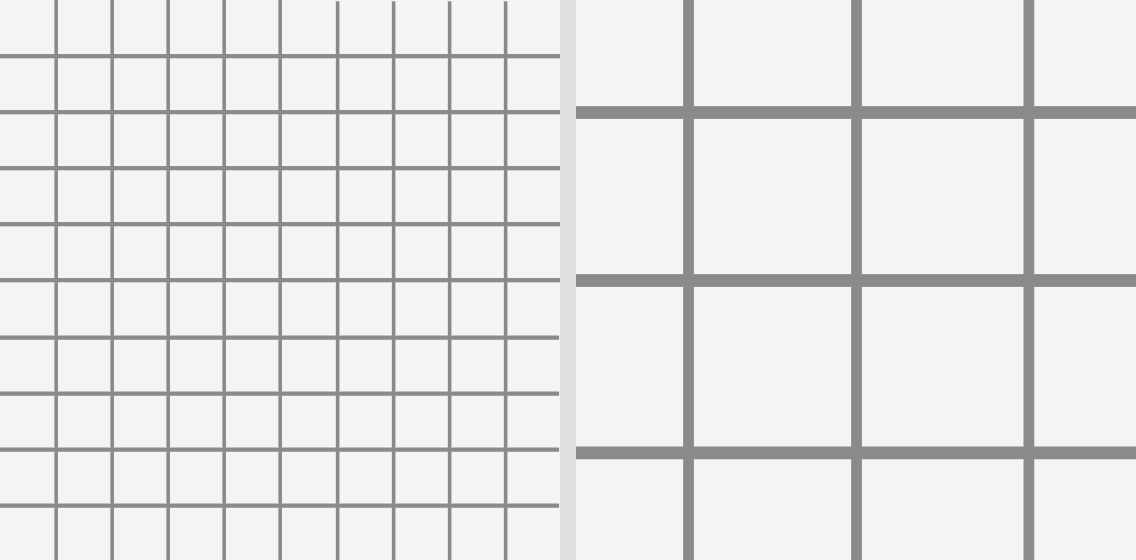
Left: the whole. Right: its middle third, enlarged.
This pattern is drawn by a WebGL 2 fragment shader. Its source:

```glsl
#version 300 es
precision highp float;
// Plain grey grid on off-white: ten by ten cells, with the far lines nudged by a small seam.

uniform vec2 u_resolution;
out vec4 outColor;

// Box-filtered coverage of a region whose signed inside distance is given
float coverage(float inside, float pixel) {
    return clamp(0.5 + inside / pixel, 0.0, 1.0);
}

// One family of nine lines: "across" runs over the lines, "along" follows them
float gridLines(float across, float along, float width, float lineEnd, float pixel) {
    float farHalf = step(0.55, across);
    float shifted = across - 0.0003 - 0.0026 * farHalf;
    float nearest = clamp(floor(shifted * 10.0 + 0.5), 1.0, 9.0) / 10.0;
    float line = coverage(0.5 * width - abs(shifted - nearest), pixel);
    // Lines past the seam stop just short of the border
    return line * mix(1.0, coverage(lineEnd - along, pixel), farHalf);
}

void main() {
    vec2 uv = gl_FragCoord.xy / u_resolution;
    vec2 pixel = 1.0 / u_resolution;
    float down = 1.0 - uv.y;

    float vertical = gridLines(uv.x, uv.y, 0.0064, 0.9977, pixel.x);
    float horizontal = gridLines(down, uv.x, 0.0076, 0.9984, pixel.y);

    vec3 paper = vec3(0.955);
    vec3 lineGrey = vec3(0.543);
    outColor = vec4(mix(paper, lineGrey, max(vertical, horizontal)), 1.0);
}
```
